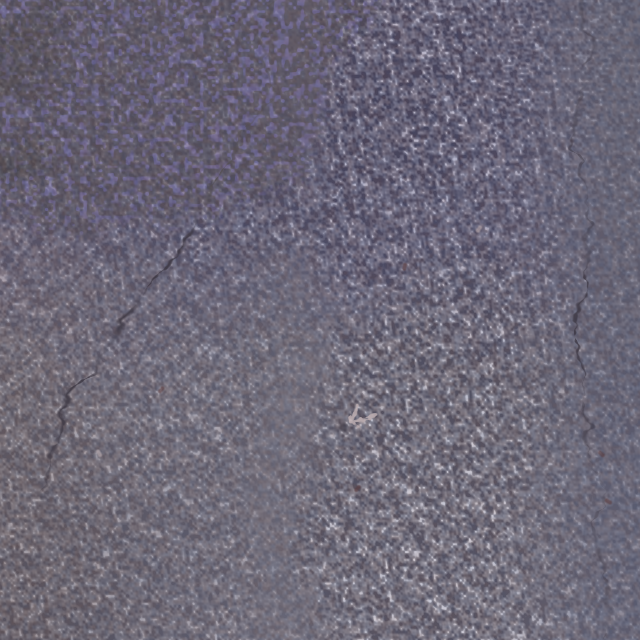
A WebGL 2 fragment shader for this texture:

```glsl
#version 300 es
precision highp float;
// Worn asphalt: speckled grit, a violet patch, two cracks, a dry leaf and a few flecks.

uniform vec2 u_resolution;
out vec4 outColor;

const vec3 PALE_ROAD   = vec3(0.452, 0.437, 0.487);
const vec3 BLUE_ROAD   = vec3(0.408, 0.393, 0.475);
const vec3 EDGE_ROAD   = vec3(0.412, 0.406, 0.472);
const vec3 PATCH_ROAD  = vec3(0.368, 0.346, 0.396);
const vec3 PATCH_SPECK = vec3(0.450, 0.422, 0.590);
const vec3 OLIVE_DIRT  = vec3(0.325, 0.305, 0.315);
const vec3 CRACK_DARK  = vec3(0.235, 0.215, 0.260);
const vec3 LEAF_PALE   = vec3(0.750, 0.690, 0.700);
const vec3 RUST        = vec3(0.350, 0.230, 0.240);
const float GRAIN_COARSE = 178.0;
const float GRAIN_FINE   = 275.0;
const float GRAIN_SMOOTH = 0.29;  // contrast on the worn left side
const float GRAIN_ROUGH  = 0.46;  // contrast on the rough right side
const float CRACK_WIDTH  = 0.0042;
const vec2  LEAF_BASE    = vec2(0.540, 0.335);
const float LEAF_SIZE    = 0.036;
const int   LEAF_LOBES   = 5;
const int   FLECKS       = 7;

float hash(vec2 p) {
    return fract(sin(dot(p, vec2(127.1, 311.7))) * 43758.5453);
}

float noise(vec2 p) {
    vec2 i = floor(p), f = fract(p);
    f = f * f * (3.0 - 2.0 * f);
    return mix(mix(hash(i), hash(i + vec2(1, 0)), f.x),
               mix(hash(i + vec2(0, 1)), hash(i + vec2(1, 1)), f.x), f.y);
}

float bell(float x, float width) {
    return exp(-x * x / (width * width));
}

// Distance to the segment from the origin to b
float segment(vec2 p, vec2 b) {
    return length(p - b * clamp(dot(p, b) / dot(b, b), 0.0, 1.0));
}

// Coverage of a ragged, broken crack that follows x = path
float crack(vec2 p, float path, float slopeScale, float seed) {
    float wander = (noise(vec2(p.y * 13.0, seed)) - 0.5) * 0.032
                 + (noise(vec2(p.y * 48.0, seed + 5.0)) - 0.5) * 0.018
                 + (noise(vec2(p.y * 120.0, seed + 7.0)) - 0.5) * 0.007;
    float width = CRACK_WIDTH * mix(0.1, 1.5, noise(vec2(p.y * 40.0, seed + 9.0)));
    float d = abs(p.x - path - wander) * slopeScale + (noise(p * 150.0) - 0.4) * 0.004;
    float gaps = mix(0.35, 1.0, smoothstep(0.25, 0.6, noise(vec2(p.y * 26.0, seed + 13.0))));
    return gaps * (1.0 - smoothstep(0.0, width + 0.0015, d));
}

// Local strength of the grit, weaker along worn seams and the right edge
float gritContrast(vec2 p, float wobble) {
    float c = mix(GRAIN_SMOOTH, GRAIN_ROUGH, smoothstep(0.43, 0.56, p.x + wobble));
    c = mix(c, GRAIN_ROUGH * 0.85, bell(p.y - 0.64, 0.07) * smoothstep(0.22, 0.4, p.x));
    float seam = bell(p.x - 0.45 + wobble, 0.055) * (1.0 - bell(p.y - 0.66, 0.1));
    float ledge = bell(p.y - 0.53 + wobble, 0.05) * bell(p.x - 0.48, 0.14);
    c *= 1.0 - 0.45 * max(seam, ledge);
    return c * mix(1.0, 0.42, smoothstep(0.74, 0.95, p.x));
}

void main() {
    vec2 p = gl_FragCoord.xy / min(u_resolution.x, u_resolution.y);
    float wobble = (noise(p * 9.0) - 0.5) * 0.09 + (noise(p * 30.0) - 0.5) * 0.04;

    // Broad tints
    vec3 color = mix(PALE_ROAD, BLUE_ROAD, smoothstep(0.36, 0.68, p.y + wobble));
    color = mix(color, EDGE_ROAD, smoothstep(0.78, 0.98, p.x));
    color += vec3(0.01, 0.0, -0.015) * (1.0 - smoothstep(0.0, 0.3, p.x));
    color -= 0.035 * (1.0 - smoothstep(0.05, 0.42, length(p * vec2(1.0, 0.8))));
    color += (noise(p * 5.0 + 40.0) - 0.5) * 0.015;

    // Violet patch with its own coloured specks
    float patchEdge = 0.40 + 0.45 * (p.y - 0.66);
    float patchMask = smoothstep(0.63, 0.71, p.y + wobble)
                    * (1.0 - smoothstep(-0.03, 0.06, p.x - patchEdge + wobble));
    float speck = smoothstep(0.42, 0.85, noise(p * 165.0 + 71.0));
    vec3 patchColor = mix(PATCH_ROAD, PATCH_SPECK, speck * 0.85);
    float dirt = smoothstep(0.5, 0.8, noise(p * 16.0 + 13.0)) * (1.0 - smoothstep(0.0, 0.2, p.x));
    color = mix(color, mix(patchColor, OLIVE_DIRT, dirt * 0.5), patchMask);

    // Grit, skewed towards bright stone faces
    vec2 q = vec2(p.x + 0.12 * p.y, p.y * 0.9);
    float grain = 0.6 * noise(q * GRAIN_COARSE) + 0.4 * noise(q * GRAIN_FINE + 17.0);
    float contrast = gritContrast(p, wobble) * mix(1.0, 0.55, patchMask);
    float glint = smoothstep(0.66, 0.9, grain);
    color += contrast * (max(grain - 0.5, -0.26) * vec3(0.98, 1.0, 0.95) + 0.3 * glint);
    color += (noise(p * 150.0 + 29.0) - 0.5) * vec3(0.035, 0.0, -0.03);

    // Cracks
    float leftPath = 0.07 + 0.36 * smoothstep(0.2, 0.95, p.y);
    float leftFade = smoothstep(0.14, 0.36, p.y) * mix(1.0, 0.45, smoothstep(0.72, 0.8, p.y));
    vec3 leftColor = mix(CRACK_DARK, OLIVE_DIRT, smoothstep(0.64, 0.7, p.y));
    color = mix(color, leftColor, 0.85 * leftFade * crack(p, leftPath, 0.8, 3.0));
    float rightPath = 0.915 + 0.03 * (1.0 - smoothstep(0.1, 0.35, p.y));
    float rightFade = 0.35 + 0.45 * bell(p.y - 0.53, 0.2);
    color = mix(color, CRACK_DARK, rightFade * crack(p, rightPath, 1.0, 21.0));

    // Dry leaf with crumpled lobes and a small shadow
    vec2 leafPos = p - LEAF_BASE;
    float leafDist = 1.0;
    for (int i = 0; i < LEAF_LOBES; i++) {
        float k = float(i) - 0.5 * float(LEAF_LOBES - 1);
        float angle = 0.55 + 0.5 * k + 0.5 * (hash(vec2(k, 3.0)) - 0.5);
        vec2 tip = vec2(cos(angle), sin(angle)) * LEAF_SIZE * (1.0 - 0.28 * abs(k));
        vec2 root = vec2(0.008 + 0.006 * hash(vec2(k, 5.0)), 0.006);
        leafDist = min(leafDist, segment(leafPos - root, tip));
    }
    leafDist += (noise(p * 190.0 + 3.0) - 0.4) * 0.005;
    color = mix(color, CRACK_DARK, 0.6 * (1.0 - smoothstep(0.003, 0.01, length(leafPos + 0.003))));
    color = mix(color, LEAF_PALE, 0.85 * (1.0 - smoothstep(0.0005, 0.004, leafDist)));

    // Scattered pale and rusty flecks
    for (int i = 0; i < FLECKS; i++) {
        vec2 id = vec2(float(i), 2.0);
        vec2 d = p - vec2(hash(id), hash(id + vec2(0, 5)));
        float turn = 6.283 * hash(id + vec2(0, 9));
        float r = segment(d, vec2(cos(turn), sin(turn)) * 0.006);
        vec3 fleck = mix(LEAF_PALE, RUST, step(0.5, hash(id + vec2(0, 21))));
        color = mix(color, fleck, 0.6 * (1.0 - smoothstep(0.001, 0.005, r)));
    }

    outColor = vec4(clamp(color, 0.0, 1.0), 1.0);
}
```
